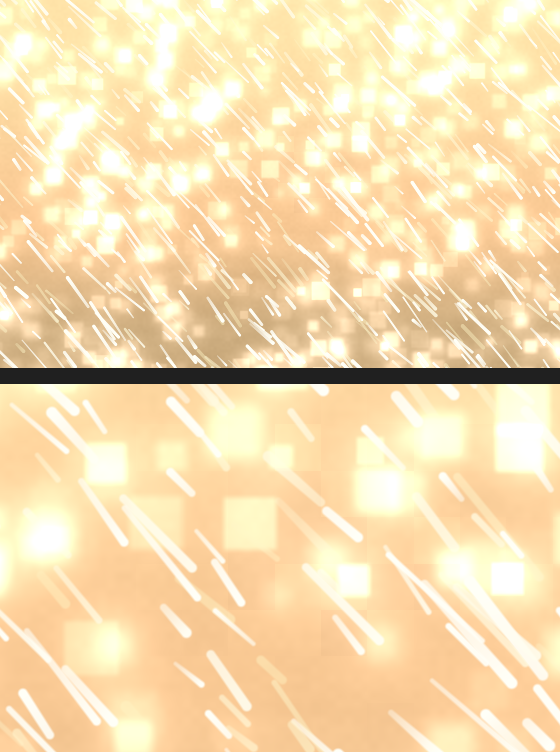
Top: the whole. Bottom: its middle third, enlarged.
Write a Shadertoy shader that draws this background.

```glsl
// Golden dusk gradient with clustered glowing squares and slanted streaks of bright rain.

const vec3 SKY = vec3(1.00, 0.89, 0.66);
const vec3 HORIZON = vec3(0.975, 0.785, 0.575);
const vec3 GROUND = vec3(0.790, 0.665, 0.485);
const vec3 SHADE = vec3(0.86, 0.68, 0.50);
const vec3 SQUARE_LIGHT = vec3(0.24, 0.235, 0.245);
const vec3 STREAK_PALE = vec3(1.00, 0.96, 0.77);
const vec3 STREAK_WHITE = vec3(1.00, 1.00, 0.97);

// Lengths are fractions of the canvas height.
const int SQUARE_LAYERS = 4;
const float SQUARE_CELL = 0.10;
const vec2 SQUARE_HALF = vec2(0.010, 0.025);   // smallest, largest half side
const vec2 SQUARE_BLUR = vec2(0.002, 0.016);
const float HALO_RADIUS = 0.036;
const float CLUSTER_SCALE = 6.0;

const int STREAK_LAYERS = 5;
const float STREAK_CELL = 0.11;
const vec2 STREAK_HALF = vec2(0.013, 0.060);   // shortest, longest half length
const vec2 STREAK_RADIUS = vec2(0.0022, 0.0054);
const vec2 STREAK_ANGLE = vec2(-1.00, -0.66);  // radians, falling to the right
const float STREAK_EDGE = 0.0014;

vec4 hash4(vec3 p) {
    vec4 q = fract(p.xyzx * vec4(0.1031, 0.1030, 0.0973, 0.1099));
    q += dot(q, q.wzxy + 33.33);
    return fract((q.xxyz + q.yzzw) * q.zywx);
}

float valueNoise(vec2 p, float seed) {
    vec2 i = floor(p), f = fract(p);
    f = f * f * (3.0 - 2.0 * f);
    float a = hash4(vec3(i, seed)).x;
    float b = hash4(vec3(i + vec2(1, 0), seed)).x;
    float c = hash4(vec3(i + vec2(0, 1), seed)).x;
    float d = hash4(vec3(i + vec2(1, 1), seed)).x;
    return mix(mix(a, b, f.x), mix(c, d, f.x), f.y);
}

// Sky to ground, with a faint mosaic shadow and level bands near the ground.
vec3 backdrop(vec2 p, float aspect) {
    vec3 col = mix(GROUND, HORIZON, smoothstep(0.06, 0.42, p.y));
    col = mix(col, SKY, smoothstep(0.38, 0.95, p.y));

    vec2 fromCentre = (p - vec2(0.55 * aspect, 0.54)) / vec2(0.18, 0.13);
    float block = hash4(vec3(floor(p / 0.042), 71.0)).x;
    col = mix(col, SHADE, 0.40 * block * exp(-dot(fromCentre, fromCentre)));

    float bands = valueNoise(p * vec2(4.0, 12.0), 81.0) * 0.6
                + valueNoise(p * vec2(16.0, 40.0), 82.0) * 0.4;
    col += (bands - 0.5) * 0.09 * (1.0 - smoothstep(0.2, 0.5, p.y));
    return col + (valueNoise(p * 130.0, 83.0) - 0.5) * 0.016;
}

// Light of one blurred square with a wide halo.
float squareLight(vec2 p, float halfSide, float blur) {
    vec2 side = 1.0 - smoothstep(-blur, blur, abs(p) - halfSide);
    float halo = exp(-dot(p, p) / (HALO_RADIUS * HALO_RADIUS));
    return 0.75 * side.x * side.y + 0.42 * halo;
}

// Light adds up, so crowded squares burn out to white.
vec3 addSquares(vec3 col, vec2 p) {
    float total = 0.0;
    for (int layer = 0; layer < SQUARE_LAYERS; layer++) {
        vec2 offset = float(layer) * vec2(0.37, 0.61);
        vec2 grid = p / SQUARE_CELL + offset;
        for (int k = 0; k < 9; k++) {
            vec2 cell = floor(grid) + vec2(k % 3 - 1, k / 3 - 1);
            vec4 place = hash4(vec3(cell + 40.0, float(layer) + 5.0));
            vec4 look = hash4(vec3(cell + 40.0, float(layer) + 25.0));
            vec2 centre = (cell + place.xy - offset) * SQUARE_CELL;
            float cluster = valueNoise(centre * CLUSTER_SCALE + 20.0, 45.0);
            cluster = smoothstep(0.15, 0.80, cluster);
            float present = step(place.z, 0.32 + 0.63 * cluster);
            float halfSide = mix(SQUARE_HALF.x, SQUARE_HALF.y, look.x);
            float blur = mix(SQUARE_BLUR.x, SQUARE_BLUR.y, look.y);
            float power = mix(0.22, 1.35, look.z * look.z) * mix(0.65, 1.2, cluster);
            total += present * power * squareLight(p - centre, halfSide, blur);
        }
    }
    return min(col + total * SQUARE_LIGHT, 1.0);
}

// Coverage of a round-ended stroke along x; taper thins and fades one end.
float streakCover(vec2 p, float halfLength, float radius, float taper) {
    float along = clamp(p.x / halfLength, -1.0, 1.0);
    float body = 1.0 - abs(taper) * (0.5 - 0.5 * along * sign(taper));
    float d = length(p - vec2(along * halfLength, 0.0)) - radius * mix(0.5, 1.0, body);
    return (1.0 - smoothstep(-STREAK_EDGE, STREAK_EDGE, d)) * mix(0.35, 1.0, body);
}

vec3 addStreaks(vec3 col, vec2 p) {
    for (int layer = 0; layer < STREAK_LAYERS; layer++) {
        vec2 grid = p / STREAK_CELL + float(layer) * vec2(0.53, 0.29);
        for (int k = 0; k < 9; k++) {
            vec2 cell = floor(grid) + vec2(k % 3 - 1, k / 3 - 1);
            vec4 place = hash4(vec3(cell + 90.0, float(layer) + 105.0));
            vec4 look = hash4(vec3(cell + 90.0, float(layer) + 125.0));
            float angle = mix(STREAK_ANGLE.x, STREAK_ANGLE.y, place.z);
            vec2 dir = vec2(cos(angle), sin(angle));
            vec2 local = (grid - cell - place.xy) * STREAK_CELL;
            local = vec2(dot(local, dir), dot(local, vec2(-dir.y, dir.x)));
            float halfLength = mix(STREAK_HALF.x, STREAK_HALF.y, look.x * look.x);
            float radius = mix(STREAK_RADIUS.x, STREAK_RADIUS.y, look.y);
            float cover = streakCover(local, halfLength, radius, look.z * 1.7 - 0.7);
            float strength = smoothstep(0.0, 0.6, look.w);
            vec3 tint = mix(STREAK_PALE, STREAK_WHITE, strength);
            col = mix(col, max(col, tint), cover * mix(0.45, 1.0, strength));
        }
    }
    return col;
}

void mainImage(out vec4 fragColor, in vec2 fragCoord) {
    vec2 p = fragCoord / iResolution.y;
    vec3 col = backdrop(p, iResolution.x / iResolution.y);
    col = addStreaks(addSquares(col, p), p);
    fragColor = vec4(clamp(col, 0.0, 1.0), 1.0);
}
```
